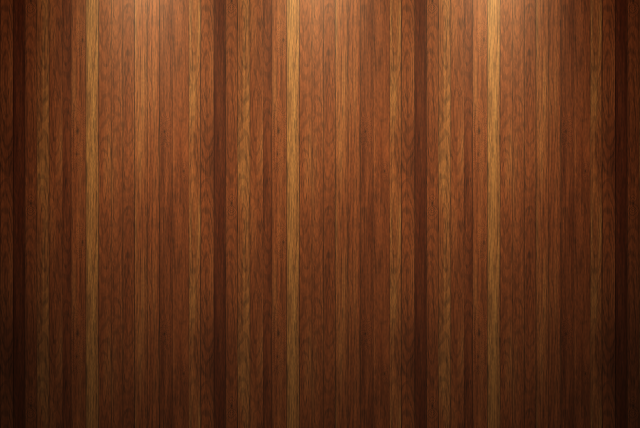
A Shadertoy shader for this texture:

```glsl
const float TILE_WIDTH = 0.469;
const float TILE_HEIGHT = 0.473;
const int PLANKS = 16;

// Plank borders across one tile, and the tone of each plank
const float EDGES[17] = float[17](0.0, 0.058, 0.117, 0.179, 0.246, 0.288, 0.362, 0.425,
    0.488, 0.546, 0.604, 0.667, 0.729, 0.792, 0.875, 0.933, 1.0);
const float TONES[16] = float[16](0.10, 0.36, 0.60, 0.47, 0.31, 0.46, 0.70, 0.49,
    0.46, 0.43, 0.57, 0.45, 0.28, 0.41, 0.62, 0.36);

// Knots: tile x, canvas height, radius in tile units
const vec3 KNOTS[6] = vec3[6](vec3(0.321, 0.693, 0.034), vec3(0.088, 0.525, 0.026),
    vec3(0.345, 0.434, 0.024), vec3(0.754, 0.693, 0.018), vec3(0.850, 0.600, 0.020),
    vec3(0.316, 0.640, 0.022));

float hash(vec2 p) {
    vec3 q = fract(vec3(p.xyx) * 0.1031);
    q += dot(q, q.yzx + 33.33);
    return fract((q.x + q.y) * q.z);
}

// Value noise that repeats vertically
float noise(vec2 p, float period) {
    vec2 cell = floor(p);
    vec2 f = fract(p);
    f = f * f * (3.0 - 2.0 * f);
    float low = mod(cell.y, period);
    float high = mod(cell.y + 1.0, period);
    return mix(mix(hash(vec2(cell.x, low)), hash(vec2(cell.x + 1.0, low)), f.x),
               mix(hash(vec2(cell.x, high)), hash(vec2(cell.x + 1.0, high)), f.x), f.y);
}

float streaks(vec2 tile, vec2 frequency, float seed) {
    return noise(tile * frequency + vec2(seed * 37.0, 0.0), frequency.y) - 0.5;
}

// Signed height above a point in the vertically repeating tile
float wrappedRise(float height, float origin) {
    return fract(height - origin + 0.5) - 0.5;
}

// Growth lines arch along some planks and ring the knots; y holds knot darkness
vec2 growthLines(vec2 tile, float left, float right, float seed) {
    float bend = streaks(tile, vec2(18.0, 4.0), seed) * 11.0
               + streaks(tile, vec2(50.0, 16.0), seed) * 3.5;
    float arch = length(vec2(tile.x - mix(left, right, 0.5), 0.13 * wrappedRise(tile.y, hash(vec2(seed, 9.0)))));
    float arched = step(0.45, hash(vec2(seed, 2.0)));
    float phase = mix(tile.x * 420.0, arch * 560.0, arched) + bend;
    float core = 0.0;
    for (int i = 0; i < 6; i++) {
        vec3 knot = KNOTS[i];
        float inside = step(left, knot.x) * step(knot.x, right);
        float r = length(vec2(tile.x - knot.x, 0.5 * wrappedRise(tile.y, knot.y / TILE_HEIGHT)));
        float pull = inside * exp(-r * r / (knot.z * knot.z));
        phase = mix(phase, r * 640.0 + bend * 0.4, pull);
        core += inside * exp(-r * r / (knot.z * knot.z * 0.05));
    }
    return vec2(smoothstep(0.0, 1.0, sin(phase)), core);
}

vec3 woodColor(vec2 p, float pixel) {
    vec2 tile = vec2(fract((p.x - 0.5) / TILE_WIDTH), p.y / TILE_HEIGHT);
    float blur = pixel / TILE_WIDTH;
    float tone = TONES[0];
    float left = 0.0;
    float right = 1.0;
    float seed = 0.0;
    for (int i = 0; i < PLANKS; i++) {
        tone = mix(tone, TONES[i], smoothstep(-blur, blur, tile.x - EDGES[i]));
        if (tile.x >= EDGES[i]) {
            left = EDGES[i];
            right = EDGES[i + 1];
            seed = float(i) + 1.0;
        }
    }

    // Broad stain, long fibres, short pores and sparse dark vessels
    float stain = streaks(tile, vec2(30.0, 3.0), seed);
    float fibre = streaks(tile, vec2(120.0, 5.0), seed);
    float pores = streaks(tile, vec2(215.0, 40.0), seed);
    float flecks = streaks(tile, vec2(190.0, 95.0), seed);
    float vessels = smoothstep(0.16, 0.36, streaks(tile, vec2(170.0, 14.0), seed));
    vec2 growth = growthLines(tile, left, right, seed);
    float figure = 0.06 + 0.12 * hash(vec2(seed, 4.0));
    tone += stain * 0.24 + fibre * 0.14;

    vec3 color = mix(vec3(0.23, 0.068, 0.018), vec3(0.40, 0.168, 0.060), smoothstep(0.0, 0.5, tone));
    color = mix(color, vec3(0.52, 0.315, 0.125), smoothstep(0.4, 0.95, tone));
    color *= 1.05 - growth.x * figure - vessels * 0.16;
    color *= 1.0 + pores * 0.18 + flecks * 0.14 + fibre * 0.10;
    color *= 1.0 - 0.4 * min(growth.y, 1.0);

    // Joints between planks, some nearly closed
    float joint = min(tile.x - left, right - tile.x) * TILE_WIDTH;
    float nearest = tile.x - left < right - tile.x ? left : right;
    float depth = 0.14 + 0.28 * hash(vec2(fract(nearest) * 91.0, 7.0));
    return color * (1.0 - depth * (1.0 - smoothstep(0.0, 0.0015 + pixel * 0.5, joint)));
}

// Three lamps above the panel: x is the warm beam, y the pale sheen
vec2 lampLight(vec2 p, float center) {
    vec2 light = vec2(0.0);
    for (int i = -1; i <= 1; i++) {
        vec2 d = vec2(p.x - center - float(i) * 0.405, 1.04 - p.y);
        float spread = 0.155 + 0.17 * d.y;
        float beam = exp(-d.x * d.x / (spread * spread));
        light += beam * vec2(exp(-d.y * 1.5), exp(-d.y * 2.7));
    }
    return light;
}

void mainImage(out vec4 fragColor, in vec2 fragCoord) {
    vec2 p = fragCoord / iResolution.y;
    float center = 0.5 * iResolution.x / iResolution.y;
    vec2 lamps = lampLight(p, center);
    float side = abs(p.x - center) / center;
    float ambient = 0.48 + 0.42 * smoothstep(0.0, 0.7, p.y);
    float vignette = 1.0 - 0.28 * pow(side, 4.0);

    vec3 color = woodColor(p, 1.0 / iResolution.y);
    color *= (ambient + 0.36 * lamps.x) * vignette;
    color += vec3(0.275, 0.300, 0.250) * lamps.y + vec3(0.035, 0.020, 0.010) * lamps.x;
    fragColor = vec4(clamp(color, 0.0, 1.0), 1.0);
}
```
